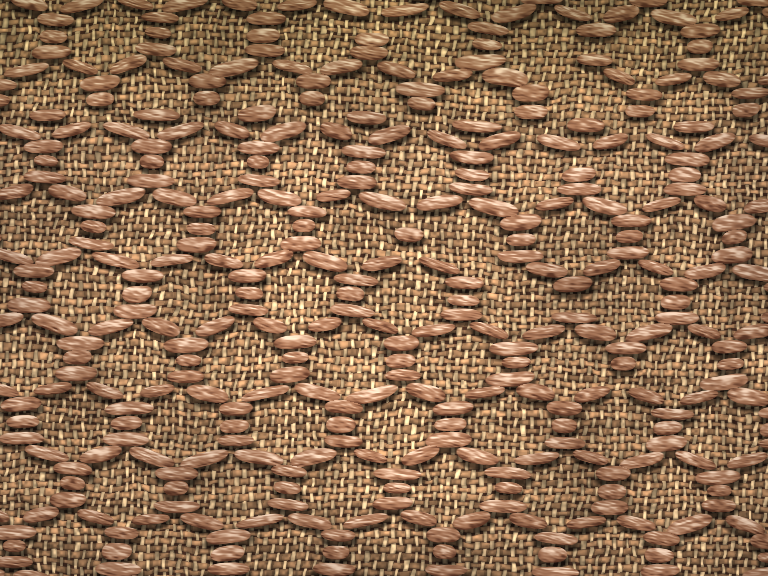
This texture is drawn by a WebGL 2 fragment shader. Its source:

```glsl
#version 300 es
precision highp float;
// Handwoven cloth: a fine open weave of tan threads carries raised copper
// floats that step into mirrored zigzags, diamonds and dots. Each float is a
// tapered, shaded bundle on a grid of picks; noise bends and wears the cloth.

uniform vec2 u_resolution;
out vec4 fragColor;

const float THREADS = 76.0;        // ground threads per canvas height
const float PICKS = 36.0;          // float rows per canvas height
const float REPEAT = 0.1884;       // width of a zigzag, about seven across
const float PERIOD = 12.0;         // float units in one zigzag
const float BAND_ROWS = 4.0;       // picks per zigzag, nine bands down
const float STEP = 3.0;            // float units shifted per pick
const vec2 ORIGIN = vec2(0.135, 0.0556);
const vec2 SLANT = vec2(-0.08, 0.018);
const float DIAMOND_BAND = 6.0;    // the band of small closed diamonds
const vec2 FLOAT_SIZE = vec2(2.4, 0.47); // half length and half height
const float WARP_WIDTH = 0.27;     // half widths, in threads
const float WEFT_WIDTH = 0.37;
const float BEND = 0.018;
const float MISSING = 0.03;        // share of lost floats
const vec3 GAP = vec3(0.23, 0.145, 0.11);
const vec3 WARP = vec3(0.79, 0.67, 0.51);
const vec3 WEFT = vec3(0.60, 0.45, 0.32);
const vec3 FLOAT_DARK = vec3(0.34, 0.20, 0.14);
const vec3 FLOAT_MID = vec3(0.61, 0.43, 0.32);
const vec3 FLOAT_LIGHT = vec3(0.92, 0.80, 0.70);

float hash(vec2 p) {
  return fract(sin(dot(p, vec2(127.1, 311.7))) * 43758.5453);
}

float noise(vec2 p) {
  vec2 i = floor(p), f = fract(p);
  f = f * f * (3.0 - 2.0 * f);
  return mix(mix(hash(i), hash(i + vec2(1, 0)), f.x),
             mix(hash(i + vec2(0, 1)), hash(i + vec2(1, 1)), f.x), f.y);
}

// A slight slant, slow bends and small slips of single threads
vec2 bendCloth(vec2 p) {
  vec2 slow = vec2(noise(p * 3.0), noise(p * 3.5 + 17.0)) - 0.5;
  vec2 slip = vec2(noise(p * 19.0 + 5.0), noise(p * 17.0 + 41.0)) - 0.5;
  return p + SLANT * (p.yx - vec2(0.363, 0.667)) + BEND * slow + 0.4 * BEND * slip;
}

// Positive inside a tapered float, 1 along its middle
float floatBody(vec2 q, vec2 size) {
  vec2 n = abs(q / size);
  return 1.0 - n.x * n.x * n.x - n.y * n.y;
}

vec3 groundWeave(vec2 t, float pixel) {
  vec2 cell = floor(t), f = fract(t) - 0.5;
  f += 0.36 * (vec2(noise(t * 0.8), noise(t * 0.8 + 31.0)) - 0.5);
  float side = 1.0 - 2.0 * mod(cell.x + cell.y, 2.0);
  float rise = 0.5 * side * (cos(3.1416 * f.y) + cos(3.1416 * f.x));
  vec2 width = vec2(WARP_WIDTH, WEFT_WIDTH) * (0.65 + 0.7 * vec2(
    noise(vec2(cell.x * 7.3, t.y * 0.4)), noise(vec2(t.x * 0.4, cell.y * 5.1))));
  vec2 cover = 1.0 - smoothstep(width - 0.6 * pixel, width + 0.6 * pixel, abs(f));
  vec2 roundness = sqrt(max(1.0 - f * f / (width * width), 0.0));
  vec2 tone = 0.84 + 0.32 * vec2(hash(vec2(cell.x, 3.0)), hash(vec2(9.0, cell.y)));
  vec3 warp = WARP * tone.x * (0.55 + 0.45 * roundness.x) * (0.88 + 0.18 * rise);
  vec3 weft = WEFT * tone.y * (0.6 + 0.45 * roundness.y + 0.4 * f.y) * (0.92 - 0.18 * rise);
  float warpOnTop = cover.x * mix(1.0, smoothstep(-0.45, 0.15, rise), cover.y);
  vec3 color = mix(GAP, weft, cover.y);
  return mix(color, warp, warpOnTop) * (0.72 + 0.5 * noise(t * 2.3));
}

void main() {
  vec2 p = gl_FragCoord.xy / u_resolution.y;
  vec2 cloth = bendCloth(p);
  vec2 t = cloth * THREADS;
  float u = (cloth.x - ORIGIN.x) / REPEAT * PERIOD;
  float y = (cloth.y - ORIGIN.y) * PICKS;

  // Keep the highest float and the deepest shadow from nearby picks
  float body = 0.0, shadow = 0.0, seed = 0.0;
  vec2 local = vec2(0.0);
  for (int j = -1; j <= 1; j++) {
    float row = floor(y) + float(j), band = floor(row / BAND_ROWS);
    float r = row - band * BAND_ROWS;
    for (int k = -1; k <= 1; k++) {
      bool isDot = k == 0;
      if (isDot ? r != 3.0 : r > 2.0) continue;
      float steps = band == DIAMOND_BAND ? 1.0 - abs(r - 1.0) : r;
      float offset = isDot ? PERIOD * 0.5 : float(k) * STEP * steps;
      float center = offset + PERIOD * 0.5 * (1.0 - mod(band, 2.0));
      float x = mod(u - center + PERIOD * 0.5, PERIOD) - PERIOD * 0.5;
      float h = hash(vec2(floor(u - x + 0.5), row));
      if (h < MISSING) continue;
      float jitter = fract(h * 57.0) - 0.5;
      vec2 q = vec2(x + 0.6 * jitter, y - row - 0.5 + 0.2 * (h - 0.5));
      q.y -= q.x * ((r == 1.0 ? 0.12 * float(k) : 0.0) + 0.06 * jitter);
      vec2 size = FLOAT_SIZE * vec2(0.82 + 0.36 * h, 0.95 + 0.35 * jitter);
      if (isDot) size.x *= 0.7;
      float d = floatBody(q, size);
      shadow = max(shadow, smoothstep(-0.7, 0.5, floatBody(q + vec2(-0.1, 0.32), size)));
      if (d > body) { body = d; local = q / size; seed = h; }
    }
  }

  vec3 color = groundWeave(t, THREADS / u_resolution.y) * (1.0 - 0.6 * shadow);

  // Twisted fibres run along each float, lit from above
  float strands = noise(vec2(local.x * 2.5, local.y * 4.5 + local.x * 1.5) + seed * 91.0);
  float fibres = noise(vec2(u * 1.6, y * 11.0 + u * 0.7));
  float light = 0.17 + 0.36 * sqrt(body) + 0.26 * local.y;
  light += 0.5 * (strands - 0.5) + 0.4 * (fibres - 0.5) + 0.16 * (seed - 0.5);
  vec3 thread = mix(FLOAT_DARK, FLOAT_MID, smoothstep(-0.05, 0.45, light));
  thread = mix(thread, FLOAT_LIGHT, smoothstep(0.38, 0.95, light));
  color = mix(color, thread, smoothstep(0.0, 0.25, body));

  // Worn patches, an olive upper edge and darker corners
  vec2 fromCenter = gl_FragCoord.xy / u_resolution - 0.5;
  color *= 0.94 + 0.22 * noise(p * 6.0 + 60.0);
  color *= mix(vec3(1.0), vec3(0.93, 0.95, 0.87), smoothstep(0.2, 0.5, fromCenter.y));
  color *= 1.1 - 0.55 * dot(fromCenter, fromCenter);
  fragColor = vec4(clamp(color, 0.0, 1.0), 1.0);
}
```
